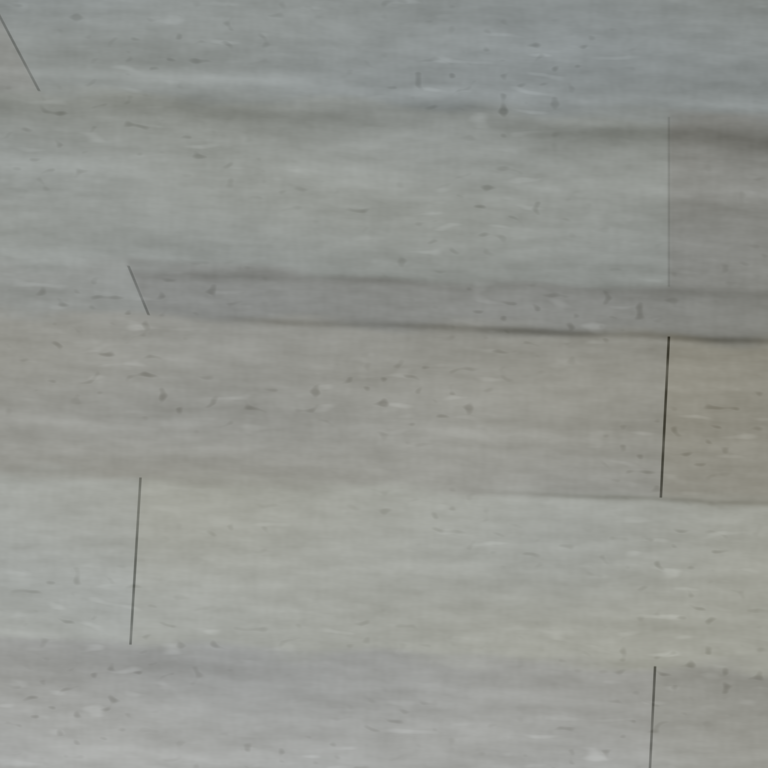
A WebGL 2 fragment shader for this texture:

```glsl
#version 300 es
precision highp float;

uniform vec2 u_resolution;
out vec4 outColor;

// Layout: boards run across and sink gently to the right
const int ROWS = 6;
const float TILT = 0.04;
const float EDGE_SOFTNESS = 0.012;
const float JOINT_HALF_WIDTH = 0.0004;
const float JOINT_SOFTNESS = 0.0024;
const float ROW_EDGE[7] = float[7](1.08, 0.883, 0.661, 0.597, 0.386, 0.167, -0.05);

// End joint of each row: position at the row top, slant, darkness
const vec3 JOINT[6] = vec3[6](
  vec3(-0.055, 0.54, 0.13), vec3(0.871, 0.0, 0.05), vec3(0.167, 0.42, 0.13),
  vec3(0.871, -0.05, 0.32), vec3(0.183, -0.06, 0.24), vec3(0.853, -0.05, 0.24));

// Board colours on either side of the joint
const vec3 LEFT_TONE[6] = vec3[6](
  vec3(0.55, 0.56, 0.55), vec3(0.575, 0.59, 0.575), vec3(0.575, 0.585, 0.57),
  vec3(0.58, 0.58, 0.555), vec3(0.635, 0.645, 0.625), vec3(0.615, 0.62, 0.61));
const vec3 RIGHT_TONE[6] = vec3[6](
  vec3(0.55, 0.57, 0.565), vec3(0.545, 0.55, 0.535), vec3(0.525, 0.53, 0.515),
  vec3(0.58, 0.575, 0.54), vec3(0.635, 0.642, 0.615), vec3(0.60, 0.605, 0.59));

// Long streaks: height, half width, brightness change, start across
const int BANDS = 10;
const vec4 BAND[10] = vec4[10](
  vec4(0.860, 0.024, -0.060, -0.3), vec4(0.904, 0.010, 0.035, -0.3),
  vec4(0.785, 0.014, 0.025, -0.3), vec4(0.596, 0.005, -0.120, 0.25),
  vec4(0.654, 0.008, -0.040, 0.15), vec4(0.455, 0.010, 0.035, -0.3),
  vec4(0.384, 0.004, -0.085, 0.60), vec4(0.145, 0.020, -0.030, -0.3),
  vec4(0.030, 0.050, 0.035, -0.3), vec4(0.861, 0.010, -0.030, 0.05));

// Grain and wear
const vec3 WARM_TINT = vec3(0.97, 1.0, 1.04);
const float GRAIN_AMOUNT = 0.065;
const float FINE_GRAIN_AMOUNT = 0.055;
const float WEAVE_AMOUNT = 0.008;
const float FLECK_AMOUNT = 0.085;
const float RIGHT_SHADE = 0.025;

vec2 hashGradient(vec2 cell) {
  vec3 p = fract(cell.xyx * vec3(0.1031, 0.1030, 0.0973));
  p += dot(p, p.yzx + 33.33);
  float angle = 6.2832 * fract((p.x + p.y) * p.z);
  return vec2(cos(angle), sin(angle));
}

float gradientNoise(vec2 p) {
  vec2 i = floor(p), f = fract(p);
  vec2 u = f * f * f * (f * (f * 6.0 - 15.0) + 10.0);
  vec2 o = vec2(0.0, 1.0);
  float low = mix(dot(hashGradient(i), f), dot(hashGradient(i + o.yx), f - o.yx), u.x);
  float high = mix(dot(hashGradient(i + o.xy), f - o.xy),
                   dot(hashGradient(i + o.yy), f - o.yy), u.x);
  return mix(low, high, u.y);
}

float fbm(vec2 p) {
  float sum = 0.0, gain = 0.6;
  for (int i = 0; i < 4; i++) {
    sum += gain * gradientNoise(p);
    p = p * 2.03 + 17.3;
    gain *= 0.5;
  }
  return sum;
}

// Boards stacked from the top down; the joint darkness returns in w
vec4 boards(vec2 p, float ragged) {
  vec3 color = LEFT_TONE[0];
  float joints = 0.0;
  for (int i = 0; i < ROWS; i++) {
    float depth = ROW_EDGE[i] - p.y;
    float below = smoothstep(-EDGE_SOFTNESS, EDGE_SOFTNESS, depth + ragged);
    float inside = smoothstep(-0.001, 0.002, depth)
                 * smoothstep(-0.001, 0.002, p.y - ROW_EDGE[i + 1]);
    float across = p.x - JOINT[i].x - JOINT[i].y * depth;
    vec3 tone = mix(LEFT_TONE[i], RIGHT_TONE[i], smoothstep(-0.006, 0.006, across));
    color = mix(color, tone, below);
    float dist = abs(across) / sqrt(1.0 + JOINT[i].y * JOINT[i].y);
    float line = 1.0 - smoothstep(JOINT_HALF_WIDTH, JOINT_HALF_WIDTH + JOINT_SOFTNESS, dist);
    joints += line * inside * JOINT[i].z * (0.9 + 0.5 * gradientNoise(p.yx * 30.0));
  }
  return vec4(color, joints);
}

float streaks(vec2 p) {
  float sum = 0.0;
  for (int i = 0; i < BANDS; i++) {
    vec4 b = BAND[i];
    float seed = float(i) * 7.7;
    float offset = p.y - b.x + 0.8 * b.y * gradientNoise(vec2(p.x * 6.0, seed));
    float fade = smoothstep(b.w, b.w + 0.15, p.x);
    float worn = 0.85 + 1.3 * gradientNoise(vec2(p.x * 5.0 + seed, p.y * 30.0));
    sum += b.z * fade * worn * exp(-offset * offset / (b.y * b.y));
  }
  return sum;
}

void main() {
  vec2 uv = gl_FragCoord.xy / u_resolution;
  vec2 p = vec2(uv.x, uv.y + TILT * uv.x);
  vec2 wavy = p + vec2(0.0, 0.003 * gradientNoise(p * vec2(9.0, 5.0)));
  float ragged = 0.022 * gradientNoise(p * vec2(9.0, 40.0) + 80.0);
  vec4 board = boards(p, ragged);

  // Broad grain, fine fibres and a faint woven surface
  float shade = streaks(wavy);
  shade += GRAIN_AMOUNT * fbm(wavy * vec2(2.5, 20.0));
  shade += FINE_GRAIN_AMOUNT * fbm(wavy * vec2(17.0, 62.0) + 31.0);
  shade += WEAVE_AMOUNT * (gradientNoise(uv * vec2(110.0, 30.0)) + gradientNoise(uv * 120.0));

  // Sparse dark pores and pale scuffs
  float pores = smoothstep(0.28, 0.60, gradientNoise(p * vec2(45.0, 80.0) + 5.0));
  float scuffs = smoothstep(0.26, 0.60, gradientNoise(p * vec2(20.0, 80.0) + 63.0));
  float patches = smoothstep(-0.20, 0.35, gradientNoise(p * vec2(4.0, 9.0) + 11.0));
  shade += FLECK_AMOUNT * patches * (0.7 * scuffs - pores);
  shade -= RIGHT_SHADE * smoothstep(0.6, 1.0, uv.x);

  // Slow shifts between cool and warm grey
  float warmth = 0.015 * gradientNoise(p * vec2(2.0, 6.0) + 40.0);
  warmth += 0.012 * smoothstep(0.7, 1.0, uv.x) * (1.0 - uv.y);
  vec3 color = board.rgb + shade * WARM_TINT + warmth * vec3(0.5, 0.1, -0.8);
  outColor = vec4(clamp(color - board.w, 0.0, 1.0), 1.0);
}
```
